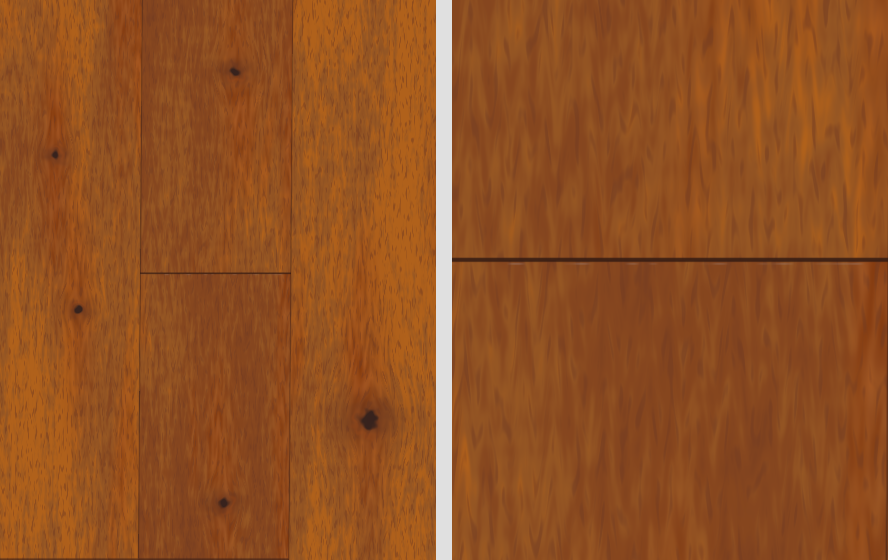
Left, the full canvas; right, a detail of the centre.
Give the GLSL for this texture, as a Shadertoy shader.

```glsl
const vec3 UMBER = vec3(0.44, 0.225, 0.13);
const vec3 BROWN = vec3(0.525, 0.275, 0.12);
const vec3 TAN = vec3(0.58, 0.335, 0.14);
const vec3 GOLD = vec3(0.69, 0.38, 0.105);
const vec3 RED = vec3(0.57, 0.265, 0.085);
const vec3 KNOT_CORE = vec3(0.19, 0.125, 0.115);
const vec3 SEAM = vec3(0.25, 0.13, 0.09);
const vec3 GLINT = vec3(0.60, 0.47, 0.42);

const float PLANK_WIDTH = 0.269;
const float PLANK_OFFSET = 0.022;
const float PLANK_TILT = 0.007;
const float JOINT_Y = 0.512;
const float SEAM_WIDTH = 0.0014;
const float JOINT_WIDTH = 0.0024;
const int KNOT_COUNT = 5;
const vec2 FIBRE_SCALE = vec2(150.0, 27.0);
const vec2 PORE_SCALE = vec2(270.0, 60.0);
const vec2 FIGURE_SCALE = vec2(12.0, 2.2);
const float FIBRE_STAGGER = 0.05;

vec2 gradientAt(vec2 cell) {
    uvec2 q = uvec2(ivec2(cell)) * uvec2(1597334673u, 3812015801u);
    uint h = (q.x ^ q.y) * 1597334673u;
    h = (h ^ (h >> 15u)) * 2246822519u;
    float angle = 6.2832 * float(h >> 8u) / 16777216.0;
    return vec2(cos(angle), sin(angle));
}

float gradientNoise(vec2 p) {
    vec2 i = floor(p), f = p - i;
    vec2 u = f * f * f * (f * (f * 6.0 - 15.0) + 10.0);
    vec2 e = vec2(1.0, 0.0);
    float a = dot(gradientAt(i), f);
    float b = dot(gradientAt(i + e.xy), f - e.xy);
    float c = dot(gradientAt(i + e.yx), f - e.yx);
    float d = dot(gradientAt(i + e.xx), f - e.xx);
    return mix(mix(a, b, u.x), mix(c, d, u.x), u.y);
}

// Smooth line coverage at a distance from its centre
float lineMask(float dist, float width, float px) {
    return 1.0 - smoothstep(0.5 * width - px, 0.5 * width + px, abs(dist));
}

// Knots pair up in each plank: close together, then far apart
vec3 knotAt(int index) {
    float column = float(index / 2);
    float upper = float(index % 2);
    float spread = mix(0.138, 0.386, mod(column, 2.0));
    float x = 0.14 + 0.26 * column - 0.04 * upper * (1.0 - 1.5 * column);
    float y = 0.585 - 0.098 * column + spread * (2.0 * upper - 1.0);
    return vec3(x, y, 0.0095 + 0.0028 * column * column);
}

void mainImage(out vec4 fragColor, in vec2 fragCoord) {
    float px = 1.0 / iResolution.y;
    vec2 p = fragCoord * px;

    // Plank layout
    float across = (p.x - PLANK_TILT * p.y + PLANK_OFFSET) / PLANK_WIDTH;
    float column = floor(across);
    float middle = mod(column, 2.0);
    float lower = middle * step(p.y, JOINT_Y);
    vec2 seed = vec2(17.3, 9.1) * (column + 3.0 * lower);

    // Knots bend the grain and stain the wood around them
    vec2 grain = p;
    vec2 rough = vec2(gradientNoise(p * 70.0), gradientNoise(p * 70.0 + 40.0));
    float stain = 0.0, halo = 0.0, core = 0.0, ring = 0.0;
    for (int i = 0; i < KNOT_COUNT; i++) {
        vec3 knot = knotAt(i);
        float inPlank = 1.0 - step(0.5, abs(float(i / 2) - column));
        vec2 d = p - knot.xy;
        float r = length((d + 0.6 * knot.z * rough) * vec2(1.0, 0.9)) / knot.z;
        grain.x -= inPlank * d.x * 0.6 * exp(-dot(d, d) / (14.0 * knot.z * knot.z));
        vec2 streak = d / vec2(0.022 + 0.6 * knot.z, 0.20);
        stain += inPlank * exp(-dot(streak, streak));
        vec2 smudge = (d + 0.01 * rough) / (knot.z * vec2(2.6, 1.7));
        halo += inPlank * exp(-dot(smudge, smudge));
        core += inPlank * (1.0 - smoothstep(0.35, 0.95, r));
        float arc = smoothstep(-0.2, 0.8, sin(atan(d.y, d.x) + float(i)));
        ring += inPlank * arc * exp(-18.0 * (r - 1.35) * (r - 1.35));
    }

    // Broad figure, cross ripple and staggered fine fibres
    float figure = gradientNoise(grain * FIGURE_SCALE + seed);
    float bands = gradientNoise(grain * vec2(42.0, 3.5) + seed + 2.0 * figure);
    float ripple = gradientNoise(grain * vec2(28.0, 75.0) + seed);
    vec2 strand = grain + vec2(0.0, FIBRE_STAGGER * gradientNoise(grain * vec2(95.0, 2.0) + seed));
    float fibre = gradientNoise(strand * FIBRE_SCALE + seed);
    float pores = gradientNoise(strand * PORE_SCALE + seed + 71.0);

    float tone = 0.58 - 0.28 * middle - 0.08 * lower + 0.28 * smoothstep(0.58, 0.78, p.x);
    tone += 0.62 * figure + 0.32 * bands + 0.14 * ripple + 0.44 * fibre + 0.26 * pores;
    vec3 color = mix(BROWN, TAN, smoothstep(0.05, 0.5, tone));
    color = mix(color, GOLD, smoothstep(0.42, 0.92, tone));
    color = mix(color, UMBER, 0.55 * smoothstep(0.1, -0.45, tone));

    // Red heartwood, then fine pores that only darken gently
    float heart = gradientNoise(grain * vec2(8.0, 1.5) + seed + 31.0);
    float red = 0.7 * smoothstep(0.0, 0.45, heart + 0.3 * bands) + 0.6 * stain;
    color = mix(color, RED + 0.10 * fibre, clamp(red, 0.0, 0.8));
    color = mix(color, UMBER, 0.5 * smoothstep(0.10, 0.50, pores - 0.3 * fibre));

    // Knot smudge, broken ring and core
    color = mix(color, UMBER * 0.9, clamp(0.75 * halo, 0.0, 0.8));
    color = mix(color, RED * 1.1, 0.35 * clamp(ring, 0.0, 1.0));
    color = mix(color, KNOT_CORE, clamp(core, 0.0, 0.9));

    // Worn seams, butt joint with glints, and the lower plank ends
    float seamDist = (across - floor(across + 0.5)) * PLANK_WIDTH;
    float fade = 0.62 + 0.5 * gradientNoise(vec2(column * 3.7, p.y * 9.0));
    float seam = fade * lineMask(seamDist, SEAM_WIDTH, px);
    float joint = middle * lineMask(p.y - JOINT_Y, JOINT_WIDTH, px);
    float wear = smoothstep(-0.1, 0.35, gradientNoise(vec2(p.x * 85.0, 4.5)));
    float glint = middle * wear * lineMask(p.y - JOINT_Y + 0.0024, 0.001, px);
    float ends = step(column, 1.5) * (1.0 - smoothstep(0.001, 0.005, p.y));
    color = mix(color, SEAM, clamp(max(seam, 0.65 * ends), 0.0, 0.9));
    color = mix(color, SEAM * 0.8, 0.85 * joint);
    color = mix(color, GLINT, 0.5 * glint);

    fragColor = vec4(clamp(color, 0.0, 1.0), 1.0);
}
```
